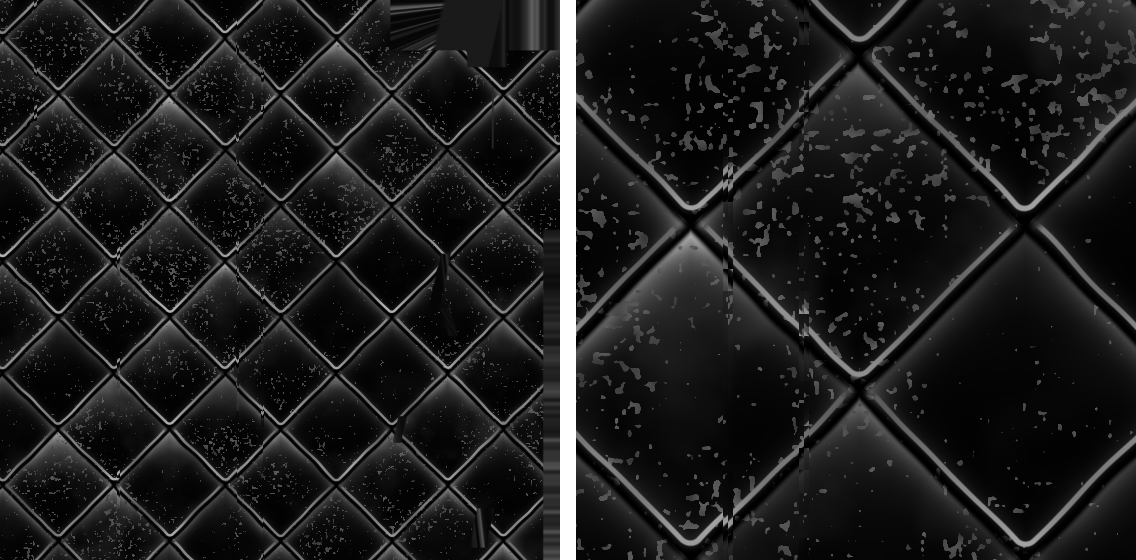
Left, the full canvas; right, a detail of the centre.
Reproduce this pattern procedurally as a WebGL 2 fragment shader.

```glsl
#version 300 es
precision highp float;
uniform vec2 u_resolution;
out vec4 outColor;

float hash(vec2 p) {
  vec3 h = fract(p.xyx * vec3(0.1031, 0.103, 0.0973));
  h += dot(h, h.yzx + 33.33);
  return fract((h.x + h.y) * h.z);
}

float noise(vec2 p) {
  vec2 i = floor(p), f = fract(p);
  f = f * f * (3.0 - 2.0 * f);
  return mix(mix(hash(i), hash(i + vec2(1, 0)), f.x),
             mix(hash(i + vec2(0, 1)), hash(i + 1.0), f.x), f.y);
}

float fbm(vec2 p) {
  float sum = 0.0, amp = 0.5;
  for (int i = 0; i < 4; i++) {
    sum += amp * noise(p);
    p = p * 2.03 + 17.3;
    amp *= 0.5;
  }
  return sum;
}

// Antialiased box mask
float boxMask(vec2 p, vec2 center, vec2 halfSize, float px) {
  vec2 d = abs(p - center) - halfSize;
  return 1.0 - smoothstep(-px, px, max(d.x, d.y));
}

// Vertical shifts inside narrow columns
vec2 tearColumns(vec2 p) {
  vec4 seams = vec4(0.063, 0.212, 0.424, 0.469);
  for (int i = 0; i < 4; i++) {
    float inside = step(abs(p.x - seams[i]), 0.003);
    float band = floor(p.y * 75.0);
    float torn = step(0.5, noise(vec2(p.y * 6.0, float(i) * 9.0)));
    p.y += inside * torn * 0.018 * (hash(vec2(band, float(i))) - 0.5);
  }
  p.y += 0.004 * step(0.424, p.x) * step(p.x, 0.469);
  return p;
}

float scales(vec2 p, float px) {
  float side = 0.1408;
  vec2 wobble = vec2(noise(p * 34.0), noise(p * 34.0 + 50.0)) - 0.5;
  vec2 u = (p + 0.0025 * wobble - vec2(0.104, 0.831)) / vec2(0.1987, 0.1996);
  vec2 lattice = vec2(u.x + u.y, u.y - u.x);
  vec2 cell = floor(lattice);
  vec2 q = fract(lattice) * side;
  float rnd = hash(cell + 40.0);

  // Distances to the rounded lower rim and to the upper edges
  vec2 e = 0.013 - q;
  float rim = 0.013 - length(max(e, 0.0)) - min(max(e.x, e.y), 0.0);
  vec2 top = side - q;
  float upper = min(top.x, top.y);
  float apex = exp(-length(top) / 0.036);
  float tip = exp(-length(q) / 0.06);

  // Smoky surface and glow beneath the upper edges
  float smoke = fbm(p * 13.0 + rnd * 20.0);
  float shade = 0.003 + 0.22 * max(smoke - 0.46, 0.0) * (0.3 + rnd);
  float glow = exp(-upper / 0.0085) * (0.13 + 0.42 * noise(p * 15.0));
  glow += apex * (0.2 + 0.4 * rnd) * (0.25 + smoke);
  shade += glow * smoothstep(0.0005, 0.005, upper);

  // Small flecks in clusters, denser on some scales
  float cluster = fbm(p * 14.0 + 80.0) + 0.2 * (rnd - 0.5);
  float grain = 0.68 * noise(p * 235.0) + 0.32 * noise(p * 430.0 + 9.0);
  float limit = mix(0.84, 0.66, smoothstep(0.3, 0.62, cluster));
  float fleck = smoothstep(limit, limit + 0.03 + 12.0 * px, grain);
  shade = mix(shade, 0.22 + 0.2 * noise(p * 120.0), fleck * 0.85);

  // Dark groove, then the bright rim with its halo
  shade *= smoothstep(-0.001, 0.005, rim) * smoothstep(0.0, 0.003, upper);
  shade += 0.12 * exp(-abs(rim - 0.006) / 0.005) * smoothstep(0.0, 0.005, rim);
  float line = 1.0 - smoothstep(0.0009, 0.0016 + px, abs(rim - 0.0056));
  float strength = (0.26 + 0.28 * noise(p * 22.0 + 7.0) + 0.24 * tip) * smoothstep(0.0, 0.01, upper);
  return mix(shade, max(shade, strength), line);
}

// Smeared stripes of varying width
float streaks(float t, float row) {
  float s = noise(vec2(t * 38.0, row)) * noise(vec2(t * 150.0, row + 5.0));
  return 0.02 + 0.65 * s * s + 0.12 * s;
}

void main() {
  vec2 p = gl_FragCoord.xy / u_resolution;
  float px = 1.0 / min(u_resolution.x, u_resolution.y);
  float shade = scales(tearColumns(p), px);

  // Slanted shards
  vec4 shards[4] = vec4[4](vec4(0.785, 0.495, 0.011, 0.052), vec4(0.802, 0.425, 0.01, 0.025),
                           vec4(0.714, 0.233, 0.009, 0.024), vec4(0.86, 0.057, 0.017, 0.035));
  for (int i = 0; i < 4; i++) {
    vec4 s = shards[i];
    vec2 local = p - s.xy;
    local.x -= local.y * (i == 1 ? -0.3 : 0.22);
    float mask = boxMask(local, vec2(0), s.zw * vec2(0.7 + 0.3 * noise(p * 60.0), 1), px);
    shade = mix(shade, streaks(local.x * 1.5 + local.y * 0.5, float(i) * 7.0), mask);
  }

  // Smeared corner panel: fan on the left, flat middle, vertical bars on the right
  float fan = streaks((1.0 - p.y) / (0.35 + 3.0 * max(0.79 - p.x, 0.0)), 3.0);
  float bars = streaks(p.x, 12.0) + 0.3 * exp(-abs(p.x - 0.95) / 0.012);
  float bend = p.x - 0.22 * (p.y - 0.94);
  float panel = mix(fan, 0.1, smoothstep(0.775, 0.785, bend));
  panel = mix(panel, bars, smoothstep(0.883, 0.888, bend));
  float corner = max(boxMask(p, vec2(0.85, 0.96), vec2(0.153, 0.05), px),
                     boxMask(p, vec2(0.87, 0.9), vec2(0.036, 0.02), px));
  shade = mix(shade, panel, corner);

  // Smeared right margin and a thin scratch
  float margin = boxMask(p, vec2(0.99, 0.29), vec2(0.02, 0.3), px);
  float rows = 0.03 + 0.34 * noise(vec2(p.y * 16.0, 2.0)) * (0.4 + noise(vec2(p.y * 140.0, 4.0)));
  shade = mix(shade, rows, margin);
  shade = mix(shade, 0.16, boxMask(p, vec2(0.88, 0.79), vec2(0.0015, 0.055), px));

  outColor = vec4(vec3(clamp(shade, 0.0, 0.7)), 1);
}
```
